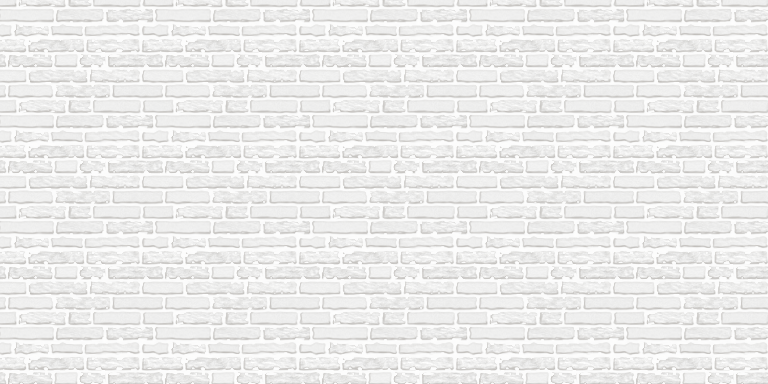
Reproduce this texture procedurally as a Shadertoy shader.

```glsl
// White painted brick wall: a seven-course tile repeated across and down.
// Each course is cut at a few joints; rounded boxes form the bricks, and
// wrapped noise roughens edges, chips the faces and stains single bricks.

const float COURSES_HIGH = 25.36;        // brick courses over the canvas height
const vec2 TILE = vec2(10.37, 7.0);      // tile size, in course heights
const float TOP_OFFSET = 1.52;           // courses above the first whole tile

const vec3 MORTAR = vec3(0.988, 0.988, 0.987);
const vec3 FACE = vec3(0.938, 0.938, 0.936);
const vec3 STAIN = vec3(0.868, 0.866, 0.860);
const vec3 SHADOW = vec3(0.755, 0.745, 0.732);

// Joint positions of each course, as fractions of the tile width
const vec4 JOINTS[7] = vec4[7](
    vec4(0.083, 0.318, 0.535, 0.898),
    vec4(0.175, 0.545, 0.895, 0.895),
    vec4(0.045, 0.341, 0.503, 0.682),
    vec4(0.178, 0.564, 0.898, 0.898),
    vec4(0.045, 0.341, 0.707, 0.707),
    vec4(0.115, 0.427, 0.586, 0.904),
    vec4(0.350, 0.669, 0.981, 0.981));

float hash(vec2 p) {
    return fract(sin(dot(p, vec2(127.1, 311.7))) * 43758.5453);
}

// Value noise that wraps at the tile border
float noise(vec2 uv, vec2 cells) {
    vec2 q = uv * cells;
    vec2 i = floor(q);
    vec2 f = fract(q);
    f = f * f * (3.0 - 2.0 * f);
    float a = hash(mod(i, cells));
    float b = hash(mod(i + vec2(1, 0), cells));
    float c = hash(mod(i + vec2(0, 1), cells));
    float d = hash(mod(i + vec2(1, 1), cells));
    return mix(mix(a, b, f.x), mix(c, d, f.x), f.y);
}

float fbm(vec2 uv, vec2 cells) {
    float sum = 0.0;
    float weight = 0.55;
    for (int i = 0; i < 3; i++) {
        sum += weight * noise(uv, cells);
        weight *= 0.5;
        cells *= 2.0;
    }
    return sum;
}

float roundedBox(vec2 p, vec2 halfSize, float radius) {
    vec2 q = abs(p) - halfSize + radius;
    return length(max(q, 0.0)) + min(max(q.x, q.y), 0.0) - radius;
}

// Returns distance to the left joint, to the right joint, and the left joint
vec3 findBrick(float x, vec4 joints) {
    vec3 brick = vec3(1.0, 1.0, 0.0);
    for (int i = 0; i < 4; i++) {
        float fromLeft = fract(x - joints[i]);
        if (fromLeft < brick.x) brick.xz = vec2(fromLeft, joints[i]);
        brick.y = min(brick.y, fract(joints[i] - x));
    }
    return brick;
}

void mainImage(out vec4 fragColor, in vec2 fragCoord) {
    // Wall position in course heights, with y running downward
    vec2 p = fragCoord / iResolution.y * COURSES_HIGH;
    p.y = COURSES_HIGH - p.y - TOP_OFFSET;
    float pixel = COURSES_HIGH / iResolution.y;
    vec2 uv = fract(p / TILE);
    float course = min(floor(uv.y * TILE.y), 6.0);

    // Brick under this point and its own random traits
    vec3 brick = findBrick(uv.x, JOINTS[int(course)]);
    vec2 id = vec2(brick.z * 40.0, course);
    float tone = hash(id) - 0.5;
    float wear = smoothstep(0.3, 0.9, hash(id + 7.3));
    float thin = course < 0.5 ? 1.0 : 0.0;

    // Uneven brick outline, ragged where worn
    vec2 local = vec2(0.5 * (brick.x - brick.y) * TILE.x, fract(uv.y * TILE.y) - 0.5);
    vec2 wobble = vec2(noise(uv, vec2(31, 28)), noise(uv + 0.37, vec2(26, 21))) - 0.5;
    local += wobble * vec2(0.12, mix(0.07, 0.2, thin));
    vec2 halfSize = vec2(0.5 * (brick.x + brick.y) * TILE.x - 0.09, mix(0.41, 0.33, thin));
    float d = roundedBox(local, halfSize, 0.13);
    d += 0.18 * wear * smoothstep(0.55, 0.9, noise(uv, vec2(44, 35)));
    float cover = smoothstep(0.5 * pixel, -0.5 * pixel, d);

    // Face: fine grain, chipped relief and stained patches
    float rough = fbm(uv, vec2(30, 42));
    float relief = rough - fbm(uv + vec2(0.008, -0.012), vec2(30, 42));
    float grain = noise(uv, vec2(150, 105)) - 0.5;
    float stain = smoothstep(0.52, 0.68, rough) * (0.08 + 0.75 * wear);
    vec3 face = mix(FACE, STAIN, stain) + 0.022 * tone + 0.018 * grain;
    face += relief * (0.02 + 0.16 * wear);

    // Rim: shaded strongly along the bottom and left, faintly elsewhere
    float rim = smoothstep(-0.17, -0.05, d);
    float below = smoothstep(0.3, 0.85, local.y / halfSize.y);
    float left = smoothstep(0.25, 0.05, local.x + halfSize.x);
    float edgeNoise = 0.65 + 0.7 * noise(uv, vec2(40, 28));
    float shade = rim * (0.14 + 0.62 * max(below, 0.75 * left)) * edgeNoise;
    face = mix(face, SHADOW, clamp(shade, 0.0, 1.0));

    // Mortar: bright, with a little contact shade below the bricks
    float contact = smoothstep(0.09, 0.0, d) * (0.05 + 0.45 * below);
    vec3 mortar = mix(MORTAR, STAIN, contact) + 0.02 * (rough - 0.5);

    fragColor = vec4(mix(mortar, face, cover), 1.0);
}
```
